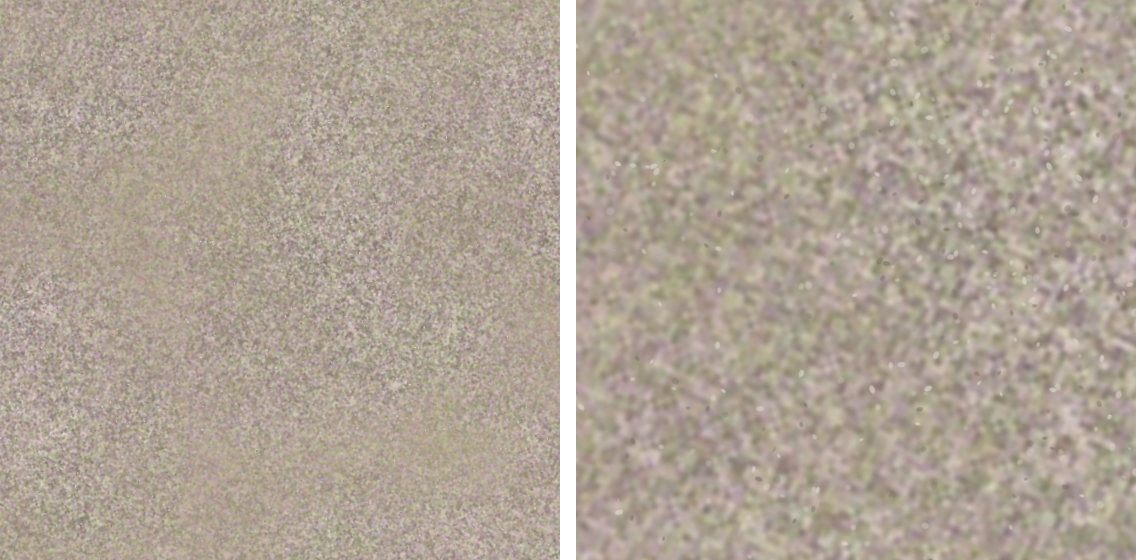
Left, the full canvas; right, a detail of the centre.
Write a WebGL 2 fragment shader that draws this texture.

```glsl
#version 300 es
precision highp float;
// Fine-grained sandy stone: mottled beige with soft grains and sparse flecks.
uniform vec2 u_resolution;
out vec4 fragColor;

const vec3 STONE = vec3(0.686, 0.638, 0.583);
const vec3 PALE_FLECK = vec3(0.86, 0.84, 0.80);
const vec3 DARK_FLECK = vec3(0.43, 0.40, 0.36);
const vec3 PINK_AXIS = vec3(0.02, -0.045, 0.055);
const vec3 WARM_AXIS = vec3(0.035, 0.0, -0.05);

// Integer hash of a lattice cell, three values in 0..1.
vec3 hash3(vec2 cell, float seed) {
    uvec3 v = uvec3(ivec3(vec3(cell, seed))) * 1664525u + 1013904223u;
    v.x += v.y * v.z;
    v.y += v.z * v.x;
    v.z += v.x * v.y;
    v ^= v >> 16u;
    v.x += v.y * v.z;
    v.y += v.z * v.x;
    v.z += v.x * v.y;
    return vec3(v >> 8u) / 16777216.0;
}

// Smooth value noise centred on zero, three independent channels.
vec3 noise3(vec2 p, float seed) {
    vec2 cell = floor(p);
    vec2 f = fract(p);
    vec2 w = f * f * (3.0 - 2.0 * f);
    vec3 low = mix(hash3(cell, seed), hash3(cell + vec2(1, 0), seed), w.x);
    vec3 high = mix(hash3(cell + vec2(0, 1), seed), hash3(cell + vec2(1, 1), seed), w.x);
    return mix(low, high, w.y) - 0.5;
}

vec2 rotate(vec2 p, float angle) {
    float c = cos(angle), s = sin(angle);
    return vec2(c * p.x - s * p.y, s * p.x + c * p.y);
}

// Layered noise for broad, cloudy variation.
vec3 clouds(vec2 p, float seed) {
    vec3 sum = vec3(0.0);
    float weight = 1.0;
    for (int i = 0; i < 5; i++) {
        sum += weight * noise3(p, seed + float(i));
        p = rotate(p, 0.65) * 2.03 + 7.3;
        weight *= 0.62;
    }
    return sum;
}

// Coverage of scattered round flecks; density is the chance per cell.
float flecks(vec2 uv, float frequency, float density, float pixel, float seed) {
    vec2 p = uv * frequency;
    vec2 home = floor(p);
    float edge = max(0.16, pixel * frequency * 0.7);
    float cover = 0.0;
    for (int y = -1; y <= 1; y++) {
        for (int x = -1; x <= 1; x++) {
            vec2 cell = home + vec2(x, y);
            vec3 place = hash3(cell, seed);
            vec3 shape = hash3(cell, seed + 1.0);
            vec2 d = rotate(p - cell - place.xy, shape.x * 3.14159);
            d.y *= 1.0 + 0.7 * shape.y;
            float radius = mix(0.2, 0.42, shape.z);
            float disc = 1.0 - smoothstep(radius - edge, radius + edge, length(d));
            float present = step(place.z, density);
            cover = max(cover, disc * present * mix(0.4, 1.0, shape.y));
        }
    }
    return cover;
}

void main() {
    float pixel = 1.0 / min(u_resolution.x, u_resolution.y);
    vec2 uv = gl_FragCoord.xy * pixel;

    // Broad patches steer brightness, tint and roughness.
    vec3 patches = clouds(uv * 5.0, 11.0);
    float roughness = clamp(1.0 + 0.75 * patches.y, 0.55, 1.5);

    // Two turned grain layers hide the lattice; a coarser one clumps them.
    vec3 fine = noise3(rotate(uv, 0.45) * 245.0, 31.0);
    vec3 medium = noise3(rotate(uv, 1.2) * 185.0, 37.0);
    vec3 clump = noise3(rotate(uv, 0.8) * 75.0, 41.0);
    float grain = 0.15 * fine.x + 0.12 * medium.x + 0.045 * clump.x;

    vec3 color = STONE + grain * roughness + 0.032 * patches.x;

    // Soft colour drift, grain by grain and patch by patch.
    vec3 tint = noise3(rotate(uv, 0.3) * 130.0, 53.0);
    color += PINK_AXIS * (tint.x + 0.5 * medium.y + 0.28 * patches.z);
    color += WARM_AXIS * (0.7 * tint.y + 0.4 * fine.y - 0.3 * patches.y);

    // Pale and dark mineral flecks gather in the rougher patches.
    float gather = smoothstep(-0.2, 0.7, patches.y);
    float pale = flecks(uv, 170.0, 0.012 + 0.10 * gather, pixel, 61.0);
    float dark = flecks(uv, 180.0, 0.010 + 0.05 * gather, pixel, 71.0);
    color = mix(color, PALE_FLECK, 0.75 * pale);
    color = mix(color, DARK_FLECK, 0.55 * dark);

    fragColor = vec4(clamp(color, 0.0, 1.0), 1.0);
}
```
